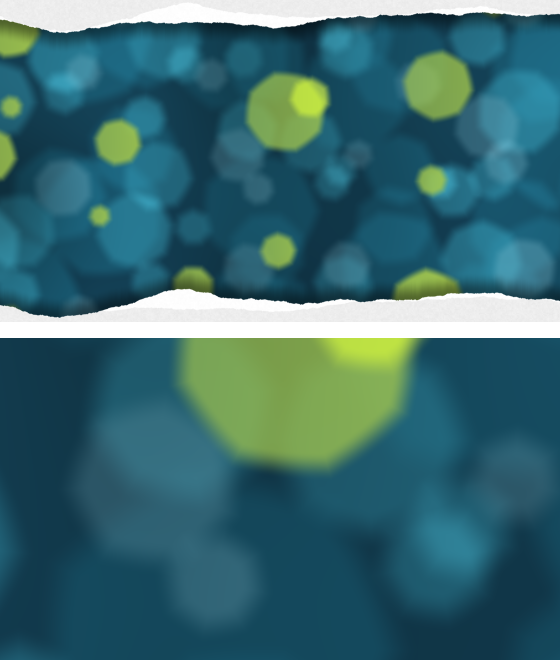
Top, the full canvas; bottom, a detail of the centre.
Give the GLSL for this background, as a Shadertoy shader.

```glsl
// Blurred many-sided light spots in deep teal and lime, framed by torn paper.
// Each spot layer is a jittered low-discrepancy scatter; one pair of noisy
// curves shapes the white torn rim of both paper strips.

const float TAU = 6.2831853;
const float STRIP_OFFSET = 0.886; // vertical distance between the two tears

float hash(vec2 p) {
    vec3 q = fract(p.xyx * 0.1031);
    q += dot(q, q.yzx + 33.33);
    return fract((q.x + q.y) * q.z);
}

float noise(vec2 p) {
    vec2 cell = floor(p), f = fract(p);
    f = f * f * (3.0 - 2.0 * f);
    return mix(mix(hash(cell), hash(cell + vec2(1, 0)), f.x),
               mix(hash(cell + vec2(0, 1)), hash(cell + vec2(1, 1)), f.x), f.y);
}

// Ragged 1D detail, centred on zero.
float ragged(float x, float seed) {
    float sum = 0.0, amp = 0.009, freq = 14.0;
    for (int i = 0; i < 5; i++) {
        sum += amp * (noise(vec2(x * freq, seed + float(i) * 7.0)) - 0.5);
        amp *= 0.65;
        freq *= 2.1;
    }
    return sum;
}

float bump(float x, float centre, float width) {
    float d = (x - centre) / width;
    return exp(-d * d);
}

// Depth below the top of the lower and upper rim of the tear.
vec2 tearRims(float x, float seed) {
    float lower = 0.050 + 0.050 * bump(x, 0.19, 0.15) + 0.023 * bump(x, 0.60, 0.25)
                + 0.025 * bump(x, 0.87, 0.13) - 0.009 * bump(x, 1.50, 0.20);
    float gap = 0.003 + 0.057 * bump(x, 0.57, 0.13) + 0.032 * bump(x, 0.82, 0.13)
              + 0.016 * bump(x, 1.46, 0.12);
    float upper = lower - gap + ragged(x, seed + 50.0);
    lower += ragged(x, seed);
    return vec2(max(lower, upper), upper);
}

// Rounded regular polygon.
float polygon(vec2 p, float radius, float sides, float turn) {
    float angle = atan(p.y, p.x) + turn;
    float sector = TAU / sides;
    float flatDist = cos(angle - sector * floor(0.5 + angle / sector)) * length(p);
    return mix(flatDist, length(p), 0.35) - radius;
}

// Blends a scatter of spots over col; overlaps take the glow colour.
vec3 spotLayer(vec3 col, vec2 p, float aspect, int count, float seed, vec2 radii,
               float skew, float soft, float opacity, vec3 tint, vec3 glow) {
    float covered = 0.0;
    for (int i = 0; i < count; i++) {
        float id = float(i) + 1.0;
        vec2 key = vec2(id * 3.7, seed * 11.3);
        vec2 jitter = vec2(hash(key), hash(key + 17.0)) - 0.5;
        vec2 centre = fract(id * vec2(0.7549, 0.5698) + seed * vec2(0.37, 0.61));
        centre = (centre * 1.1 - 0.05) * vec2(aspect, 1.0) + 0.22 * jitter;
        float size = pow(fract(id * 0.618 + seed * 0.2775), skew);
        float radius = mix(radii.x, radii.y, size);
        float sides = 7.0 + floor(2.0 * hash(key + 31.0));
        vec2 q = p - centre;
        float d = polygon(q, radius, sides, TAU * hash(key + 43.0));
        float mask = smoothstep(soft, -soft, d);
        float shade = 0.93 + 0.07 * clamp(q.x / radius, -1.0, 1.0);
        float strength = opacity * mix(0.78, 1.0, hash(key + 59.0)) * shade;
        col = mix(col, mix(tint, glow, covered), mask * strength);
        covered = max(covered, mask);
    }
    return col;
}

vec3 spots(vec2 p, float aspect) {
    vec3 col = mix(vec3(0.05, 0.17, 0.24), vec3(0.07, 0.23, 0.30), noise(p * 3.0));
    // Broad dim shapes, then brighter cyan, pale grey-blue and lime.
    col = spotLayer(col, p, aspect, 26, 1.0, vec2(0.10, 0.20), 1.0, 0.023, 0.55,
                    vec3(0.10, 0.38, 0.47), vec3(0.12, 0.43, 0.53));
    col = spotLayer(col, p, aspect, 34, 2.0, vec2(0.045, 0.135), 1.3, 0.021, 0.54,
                    vec3(0.20, 0.57, 0.66), vec3(0.28, 0.72, 0.82));
    col = spotLayer(col, p, aspect, 16, 3.0, vec2(0.040, 0.100), 1.2, 0.018, 0.36,
                    vec3(0.45, 0.66, 0.72), vec3(0.48, 0.74, 0.81));
    // Slow light and dark drift.
    col *= mix(0.80, 1.24, noise(p * 2.6 + 4.0));
    return spotLayer(col, p, aspect, 18, 4.0, vec2(0.025, 0.118), 2.0, 0.015, 1.0,
                     vec3(0.64, 0.78, 0.30), vec3(0.79, 0.93, 0.25));
}

void mainImage(out vec4 fragColor, in vec2 fragCoord) {
    vec2 p = fragCoord / iResolution.y;
    float aspect = iResolution.x / iResolution.y;
    float edge = 0.8 / iResolution.y;
    float depth = 1.0 - p.y;

    vec2 top = tearRims(p.x, 3.0);
    vec2 bottom = tearRims(p.x, 5.0) + STRIP_OFFSET;

    // Signed distances: positive inside the scene, positive on grey paper.
    float inside = min(depth - top.x, bottom.y - depth);
    float paper = max(top.y - depth, depth - bottom.x);

    // Scene with the shadow cast by the strips.
    vec3 col = spots(p, aspect);
    col *= mix(0.55, 1.0, smoothstep(0.0, 0.065, inside));

    // White torn rim and grainy paper.
    float grain = noise(p * 260.0) + noise(p * 120.0) - 1.0;
    vec3 rim = vec3(0.995 + 0.01 * grain);
    vec3 sheet = vec3(0.93 + 0.02 * grain);
    vec3 strip = mix(rim, sheet, smoothstep(-edge, edge, paper));
    col = mix(strip, col, smoothstep(-edge, edge, inside));
    fragColor = vec4(col, 1.0);
}
```
